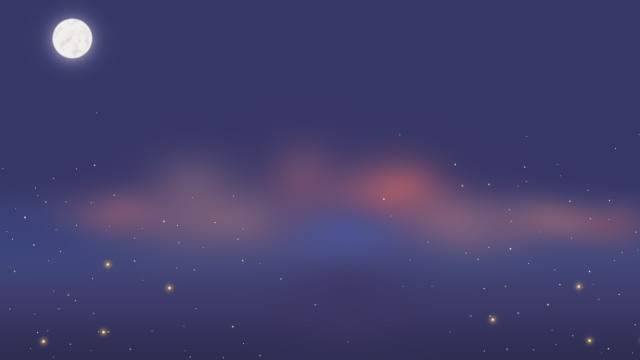
Give the GLSL for this background, as a Shadertoy shader.

```glsl
// Night sky with a glowing moon, blurred rose clouds over blue haze, and fireflies.
// The clouds are layered Gaussian ellipses, softly warped by gradient noise;
// the small lights are hashed into jittered cells. Lengths are in canvas heights.

const vec3 SKY = vec3(0.213, 0.213, 0.403);
const vec3 HAZE = vec3(0.260, 0.285, 0.485);
const vec3 DUSK = vec3(0.238, 0.228, 0.410);
const vec3 GROUND = vec3(0.180, 0.180, 0.325);
const vec3 MOON_LIGHT = vec3(0.940, 0.935, 0.925);
const vec3 MOON_SHADE = vec3(0.870, 0.860, 0.845);
const vec3 MOON_GLOW = vec3(0.66, 0.66, 0.78);
const vec3 SPARK = vec3(1.00, 0.89, 0.66);
const vec3 FIREFLY = vec3(0.95, 0.76, 0.36);

const vec2 MOON_CENTER = vec2(0.201, 0.893);
const float MOON_RADIUS = 0.055;
const float MOON_GLOW_WIDTH = 0.019;
const float CLOUD_WARP = 0.022;
const float CLEARING_X = 0.97;
const float SPARK_CELL = 0.058;
const vec2 FIREFLY_CELL = vec2(0.19, 0.16);

// Cloud ellipses: center x, y, then radius x, y
const int CLOUDS = 12;
const vec4 CLOUD_SHAPE[CLOUDS] = vec4[](
    vec4(0.05, 0.34, 0.25, 0.08), vec4(0.97, 0.18, 0.15, 0.13),
    vec4(0.54, 0.475, 0.13, 0.095), vec4(0.34, 0.405, 0.14, 0.062),
    vec4(0.63, 0.390, 0.19, 0.085), vec4(0.95, 0.460, 0.15, 0.095),
    vec4(0.83, 0.495, 0.09, 0.105), vec4(1.26, 0.390, 0.17, 0.080),
    vec4(1.55, 0.380, 0.18, 0.060), vec4(1.70, 0.370, 0.08, 0.050),
    vec4(1.11, 0.475, 0.13, 0.080), vec4(0.96, 0.340, 0.15, 0.070));

// Cloud tints: red, green, blue, then opacity
const vec4 CLOUD_TINT[CLOUDS] = vec4[](
    vec4(0.21, 0.25, 0.48, 0.6), vec4(0.24, 0.21, 0.39, 0.8),
    vec4(0.45, 0.36, 0.48, 0.75), vec4(0.54, 0.36, 0.45, 0.75),
    vec4(0.51, 0.39, 0.48, 0.8), vec4(0.42, 0.31, 0.46, 0.75),
    vec4(0.47, 0.32, 0.44, 0.7), vec4(0.53, 0.39, 0.49, 0.8),
    vec4(0.55, 0.39, 0.46, 0.8), vec4(0.50, 0.31, 0.41, 0.5),
    vec4(0.67, 0.37, 0.42, 0.85), vec4(0.30, 0.33, 0.58, 0.9));

vec3 hash3(vec2 p) {
    vec3 q = fract(vec3(p.xyx) * vec3(0.1031, 0.1030, 0.0973));
    q += dot(q, q.yxz + 33.33);
    return fract((q.xxy + q.yzz) * q.zyx);
}

float gradientDot(vec2 cell, vec2 offset) {
    float angle = 6.2832 * hash3(cell + 71.0).x;
    return dot(vec2(cos(angle), sin(angle)), offset);
}

float gradientNoise(vec2 p) {
    vec2 i = floor(p), f = fract(p);
    vec2 u = f * f * f * (f * (f * 6.0 - 15.0) + 10.0);
    vec2 e = vec2(1.0, 0.0);
    return mix(mix(gradientDot(i, f), gradientDot(i + e, f - e), u.x),
               mix(gradientDot(i + e.yx, f - e.yx), gradientDot(i + 1.0, f - 1.0), u.x), u.y);
}

float disc(float dist, float radius, float pixel) {
    return 1.0 - smoothstep(radius - pixel, radius + pixel, dist);
}

vec3 skyGradient(float y) {
    vec3 color = mix(GROUND, DUSK, smoothstep(0.0, 0.18, y));
    color = mix(color, HAZE, smoothstep(0.14, 0.30, y));
    return mix(color, SKY, smoothstep(0.31, 0.52, y));
}

vec3 addClouds(vec3 color, vec2 p) {
    vec2 warp = vec2(gradientNoise(p * 5.0), gradientNoise(p * 5.0 + 19.0));
    p += CLOUD_WARP * warp;
    for (int i = 0; i < CLOUDS; i++) {
        vec2 d = (p - CLOUD_SHAPE[i].xy) / CLOUD_SHAPE[i].zw;
        color = mix(color, CLOUD_TINT[i].rgb, CLOUD_TINT[i].a * exp(-dot(d, d)));
    }
    return color;
}

vec3 addMoon(vec3 color, vec2 p, float pixel) {
    vec2 d = p - MOON_CENTER;
    float rim = max(length(d + vec2(0.0, 0.003)) - MOON_RADIUS, 0.0);
    color = mix(color, MOON_GLOW, 0.55 * exp(-rim / MOON_GLOW_WIDTH));
    float mottling = gradientNoise(d * 40.0) + 0.5 * gradientNoise(d * 90.0);
    vec3 surface = mix(MOON_LIGHT, MOON_SHADE, smoothstep(-0.1, 0.6, mottling));
    return mix(color, surface, disc(length(d), MOON_RADIUS, pixel));
}

// Tiny sparks, thinning out upward and toward the central clearing
vec3 addSparks(vec3 color, vec2 p, float pixel) {
    vec2 cell = floor(p / SPARK_CELL);
    vec3 h = hash3(cell + 13.0), k = hash3(cell + 47.0);
    vec2 center = (cell + 0.1 + 0.8 * h.xy) * SPARK_CELL;
    float chance = 0.6 * smoothstep(0.08, 0.55, abs(center.x - CLEARING_X));
    chance = (chance + 0.06) * (1.0 - smoothstep(0.35, 0.74, center.y));
    float radius = mix(0.0007, 0.0023, k.x * k.x);
    float light = disc(length(p - center), radius, pixel) * mix(0.4, 1.0, k.y);
    return mix(color, SPARK, light * step(h.z, chance));
}

// Larger lights with warm halos near the ground
vec3 addFireflies(vec3 color, vec2 p, float pixel) {
    vec2 cell = floor(p / FIREFLY_CELL);
    vec3 h = hash3(cell + 5.0);
    vec2 center = (cell + 0.2 + 0.6 * h.xy) * FIREFLY_CELL;
    float present = step(h.z, 0.8) * step(cell.y, 1.5) * step(0.3, abs(center.x - CLEARING_X));
    float dist = length(p - center);
    color = mix(color, FIREFLY, 0.5 * present * exp(-dist * dist / 0.00010));
    return mix(color, SPARK, present * disc(dist, 0.0032, pixel));
}

void mainImage(out vec4 fragColor, in vec2 fragCoord) {
    vec2 p = fragCoord / iResolution.y;
    float pixel = 1.0 / iResolution.y;
    vec3 color = addClouds(skyGradient(p.y), p);
    color = addMoon(color, p, pixel);
    color = addSparks(color, p, pixel);
    fragColor = vec4(addFireflies(color, p, pixel), 1.0);
}
```
